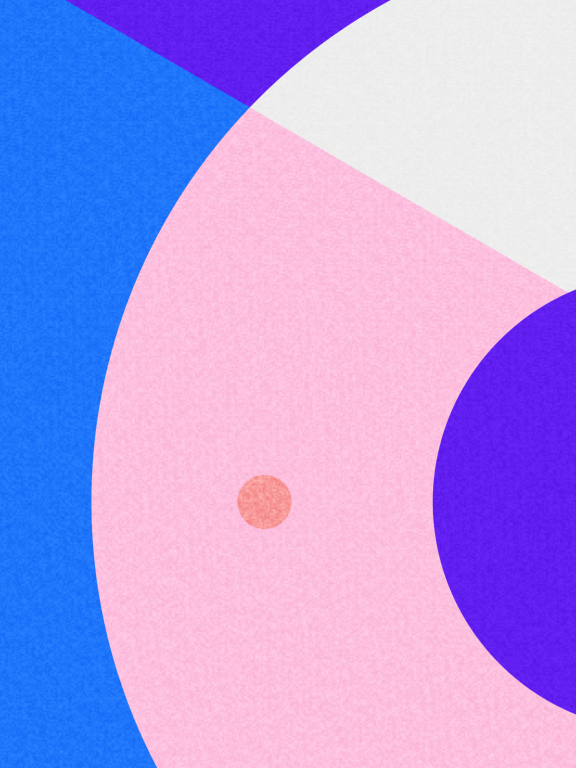
Reproduce this background procedurally as a Shadertoy shader.

```glsl
// Flat geometric poster: concentric discs split by a diagonal, with a small dot and fine paper grain.

const vec3 BLUE   = vec3(0.12, 0.46, 0.98);
const vec3 VIOLET = vec3(0.38, 0.12, 0.94);
const vec3 PINK   = vec3(0.99, 0.75, 0.87);
const vec3 PAPER  = vec3(0.93);
const vec3 CORAL  = vec3(0.97, 0.60, 0.60);

float hash(vec2 p) {
    return fract(sin(dot(p, vec2(127.1, 311.7))) * 43758.5453);
}

float valueNoise(vec2 p) {
    vec2 cell = floor(p), f = fract(p);
    f = f * f * (3.0 - 2.0 * f);
    float low  = mix(hash(cell), hash(cell + vec2(1.0, 0.0)), f.x);
    float high = mix(hash(cell + vec2(0.0, 1.0)), hash(cell + 1.0), f.x);
    return mix(low, high, f.y);
}

// Signed grain, centred on zero, from two fine octaves
float grain(vec2 p) {
    return 0.65 * valueNoise(p * 420.0) + 0.35 * valueNoise(p * 230.0 + 17.0) - 0.5;
}

// Coverage of a shape from its signed distance
float fill(float dist, float edge) {
    return 1.0 - smoothstep(-edge, edge, dist);
}

float disc(vec2 p, vec2 center, float radius) {
    return length(p - center) - radius;
}

// Negative on the upper right side of a line through a point
float halfPlane(vec2 p, vec2 point, float slope) {
    return dot(p - point, -normalize(vec2(-slope, 1.0)));
}

// Tint a flat colour with grain of the given strength per channel
vec3 grainy(vec3 color, vec3 strength, float g) {
    return color + strength * g;
}

void mainImage(out vec4 fragColor, in vec2 fragCoord) {
    // Height runs from 0 to 1
    vec2 p = fragCoord / iResolution.y;
    float edge = 0.75 / iResolution.y;
    float g = grain(p);

    // Shape coverage
    vec2 center = vec2(0.862, 0.3464);
    float upper = fill(halfPlane(p, vec2(0.3244, 0.8607), -0.582), edge);
    float outer = fill(disc(p, center, 0.7430), edge);
    float inner = fill(disc(p, center, 0.2985), edge);
    float dotMask = fill(disc(p, vec2(0.3445, 0.3464), 0.0352), edge);

    // Grained colours
    vec3 blue   = grainy(BLUE, vec3(0.10, 0.11, 0.04), g);
    vec3 violet = grainy(VIOLET, vec3(0.09, 0.07, 0.09), g);
    vec3 pink   = grainy(PINK, vec3(0.02, 0.12, 0.06), g);
    vec3 paper  = grainy(PAPER, vec3(0.035), g);
    vec3 coral  = grainy(CORAL, vec3(0.06, 0.22, 0.20), g);

    // Layers, back to front
    vec3 color = mix(blue, violet, upper);
    color = mix(color, mix(pink, paper, upper), outer);
    color = mix(color, violet, inner);
    color = mix(color, coral, dotMask);

    fragColor = vec4(clamp(color, 0.0, 1.0), 1.0);
}
```
